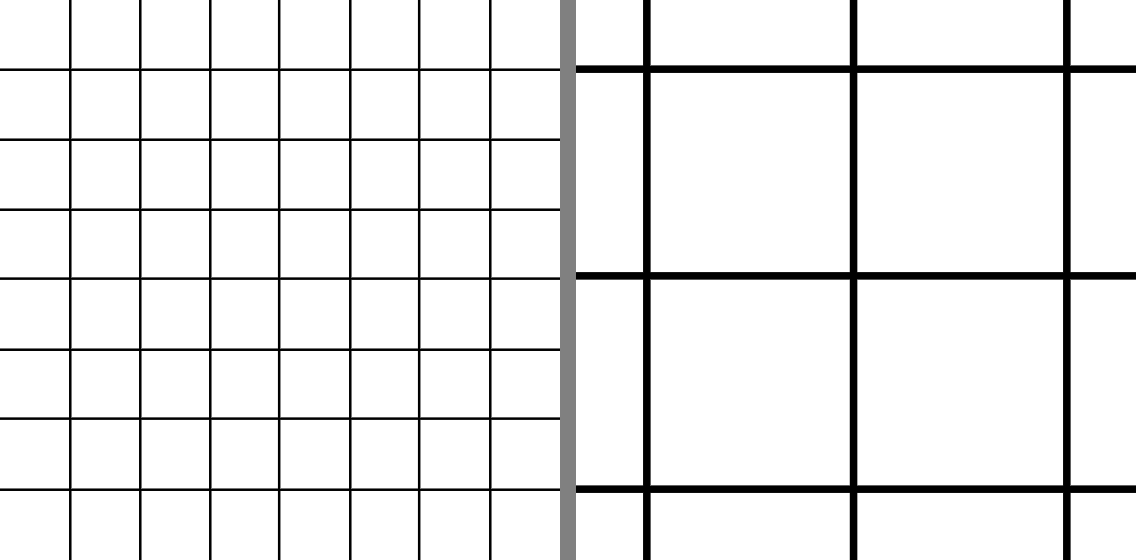
Left: the whole. Right: its middle third, enlarged.
A Shadertoy shader for this pattern:

```glsl
// Plain ruled grid: thin black lines part a white sheet into 8 by 8 square cells.
// Each pixel finds its nearest ruling per axis and measures the distance to it;
// the outer border stays unruled, so opposite edges join white to white.

// Ink coverage of the nearest vertical (x) and horizontal (y) ruling
vec2 rulingInk(vec2 uv, vec2 pixel) {
    vec2 index = round(uv * 8.0);

    // The fourth and sixth rulings, from the left and from the top, slip a little
    vec2 fromCorner = vec2(index.x, 8.0 - index.y);
    vec2 slips = 1.0 - step(0.5, abs(abs(fromCorner - 5.0) - 1.0));
    vec2 center = index / 8.0 + 0.0005 + slips * vec2(-1.0, 1.0) / 512.0;

    // Box-filtered stroke
    vec2 ink = clamp((0.00225 - abs(uv - center)) / pixel + 0.5, 0.0, 1.0);

    // Only the seven inner rulings are drawn
    vec2 inner = step(0.5, index) * step(index, vec2(7.5));
    return ink * inner;
}

void mainImage(out vec4 fragColor, in vec2 fragCoord) {
    vec2 ink = rulingInk(fragCoord / iResolution.xy, 1.0 / iResolution.xy);
    vec3 color = mix(vec3(1.0), vec3(0.0), max(ink.x, ink.y));
    fragColor = vec4(color, 1.0);
}
```
